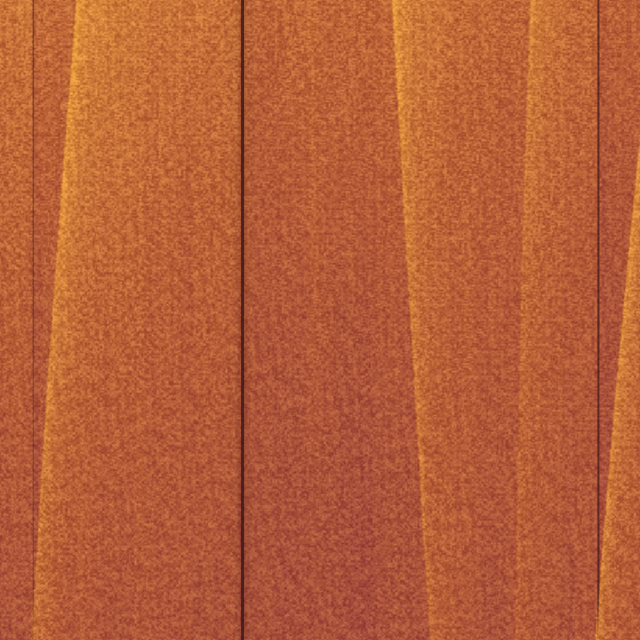
Write a Shadertoy shader that draws this background.

```glsl
float hash(vec2 p) {
    return fract(sin(dot(p, vec2(127.1, 311.7))) * 43758.5453);
}

float valueNoise(vec2 p) {
    vec2 cell = floor(p);
    vec2 f = fract(p);
    f = f * f * (3.0 - 2.0 * f);
    float low = mix(hash(cell), hash(cell + vec2(1.0, 0.0)), f.x);
    float high = mix(hash(cell + vec2(0.0, 1.0)), hash(cell + vec2(1.0, 1.0)), f.x);
    return mix(low, high, f.y);
}

// Horizontal distance to a gently bowed edge running from bottom to top
float edgeDistance(vec2 uv, float bottomX, float topX, float bow) {
    return uv.x - mix(bottomX, topX, uv.y) - bow * 4.0 * uv.y * (1.0 - uv.y);
}

// Wide light to the right of an edge, a nearer glow and a narrow bright rim
float foldLight(float d, float wide, float width, float near, float rim, float pixel) {
    float side = smoothstep(-0.0015 - pixel, 0.0015 + pixel, d);
    float reach = max(d, 0.0);
    float light = wide * exp(-reach / width) + near * exp(-reach / 0.022);
    return side * (light + rim * exp(-reach / 0.005));
}

float seamMask(float x, float center, float halfWidth, float pixel) {
    return 1.0 - smoothstep(halfWidth - pixel, halfWidth + pixel, abs(x - center));
}

vec3 copperRamp(float tone) {
    vec3 plum = vec3(0.63, 0.285, 0.24);
    vec3 copper = vec3(0.72, 0.37, 0.215);
    vec3 gold = vec3(0.88, 0.57, 0.235);
    vec3 color = mix(plum, copper, clamp(tone / 0.4, -0.5, 1.0));
    return mix(color, gold, clamp((tone - 0.4) / 0.6, 0.0, 1.2));
}

void mainImage(out vec4 fragColor, in vec2 fragCoord) {
    vec2 uv = fragCoord / iResolution.xy;
    float pixel = 0.75 / iResolution.x;

    // Broad light: warmer at the top, dim in the lower middle
    float tone = 0.17 + 0.24 * uv.y + 0.10 * uv.y * uv.y * uv.y;
    vec2 dimOffset = (uv - vec2(0.53, 0.22)) / vec2(0.12, 0.4);
    tone -= 0.07 * exp(-dot(dimOffset, dimOffset));
    tone += mix(0.05, 0.15, uv.y) * (1.0 - smoothstep(0.052 - pixel, 0.052 + pixel, uv.x));
    tone -= 0.09 * smoothstep(0.935 - pixel, 0.935 + pixel, uv.x);

    // Slanted folds
    float lift = mix(0.55, 1.0, uv.y);
    float leftFold = edgeDistance(uv, 0.049, 0.120, -0.003);
    float middleFold = edgeDistance(uv, 0.672, 0.613, -0.001);
    float shallowFold = edgeDistance(uv, 0.805, 0.829, -0.003);
    float rightFold = edgeDistance(uv, 0.930, 1.023, -0.004);
    float leftPanel = 1.0 - smoothstep(0.379 - pixel, 0.379 + pixel, uv.x);
    tone += foldLight(leftFold, 0.36 * lift, 0.15, 0.20, 0.22, pixel) * leftPanel;
    tone += foldLight(middleFold, 0.25 * lift, 0.09, 0.20, 0.24, pixel);
    tone += foldLight(shallowFold, 0.17 * lift, 0.05, 0.12 * lift, 0.10, pixel);
    tone += foldLight(rightFold, 0.38, 0.07, 0.20, 0.26, pixel);

    // Fine vertical streaks
    float streaks = valueNoise(vec2(uv.x * 55.0, uv.y * 1.5));
    streaks += 0.6 * valueNoise(vec2(uv.x * 130.0 + 17.0, uv.y * 2.0));
    tone += 0.11 * (streaks - 0.8);

    // Sandy grain with a softer mottle
    float grain = valueNoise(uv * 260.0) - 0.5;
    grain += 0.75 * (valueNoise(uv * 410.0 + 31.0) - 0.5);
    float mottle = valueNoise(uv * 110.0 + 53.0) - 0.5;
    vec3 color = copperRamp(tone + 0.25 * grain + 0.08 * mottle) + 0.085 * grain;

    // Dark vertical seams
    vec3 seamColor = vec3(0.25, 0.08, 0.09);
    float deepSeam = seamMask(uv.x, 0.379, 0.0026, pixel);
    float deepShade = exp(-abs(uv.x - 0.379) / 0.005);
    float leftSeam = seamMask(uv.x, 0.052, 0.0012, pixel) * smoothstep(0.005, -0.001, leftFold);
    float rightSeam = seamMask(uv.x, 0.935, 0.0016, pixel) * smoothstep(0.005, -0.001, rightFold);
    color = mix(color, seamColor, max(0.85 * deepSeam, 0.42 * deepShade));
    color = mix(color, seamColor, 0.5 * leftSeam * mix(0.5, 1.0, uv.y));
    color = mix(color, seamColor, 0.7 * rightSeam);

    fragColor = vec4(clamp(color, 0.0, 1.0), 1.0);
}
```
